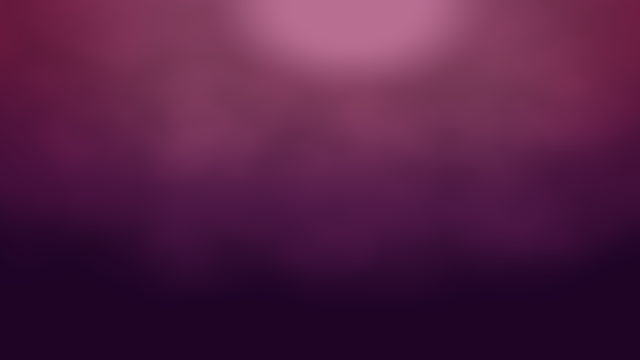
A WebGL 1 fragment shader for this background:

```glsl
precision highp float;
// Dusky haze: a vertical ramp from dark violet to dusty rose, with crimson
// upper corners and a soft pink light at the top. Gradient noise bends the
// ramp and mottles its brightness, so the bands read as blurred cloud.

uniform vec2 u_resolution;

vec2 hashGradient(vec2 cell) {
  float angle = 6.2832 * fract(sin(dot(cell, vec2(127.1, 311.7))) * 43758.5);
  return vec2(cos(angle), sin(angle));
}

float gradientNoise(vec2 p) {
  vec2 cell = floor(p);
  vec2 f = p - cell;
  vec2 blend = f * f * f * (f * (f * 6.0 - 15.0) + 10.0);
  vec2 right = vec2(1.0, 0.0);
  vec2 up = vec2(0.0, 1.0);
  float a = dot(hashGradient(cell), f);
  float b = dot(hashGradient(cell + right), f - right);
  float c = dot(hashGradient(cell + up), f - up);
  float d = dot(hashGradient(cell + 1.0), f - 1.0);
  return mix(mix(a, b, blend.x), mix(c, d, blend.x), blend.y);
}

float cloud(vec2 p) {
  float sum = 0.0;
  float amplitude = 0.6;
  for (int octave = 0; octave < 3; octave++) {
    sum += amplitude * gradientNoise(p);
    p = p * 1.9 + vec2(3.7, 8.1);
    amplitude *= 0.45;
  }
  return sum;
}

void main() {
  vec2 uv = gl_FragCoord.xy / u_resolution;
  vec2 p = vec2(uv.x * u_resolution.x / u_resolution.y, uv.y);
  float haze = cloud(p * vec2(3.2, 4.0) + vec2(1.3, 5.2));

  // Darkness climbs higher toward both sides
  float side = smoothstep(0.2, 0.55, abs(uv.x - 0.53));
  float height = uv.y - 0.13 * side + 0.1 * haze;

  // Vertical colour ramp, crimson at the outer edges
  vec3 violet = mix(vec3(0.30, 0.09, 0.27), vec3(0.27, 0.06, 0.23), side);
  vec3 rose = mix(vec3(0.51, 0.24, 0.365), vec3(0.42, 0.10, 0.245), side);
  vec3 color = mix(vec3(0.12, 0.015, 0.15), violet, smoothstep(0.13, 0.42, height));
  color = mix(color, rose, smoothstep(0.38, 0.8, height));
  color *= 1.0 + 0.2 * haze * smoothstep(0.15, 0.5, uv.y);

  // Pink light spilling from the top edge, right of centre
  float reach = length((uv - vec2(0.55, 1.0)) / vec2(0.21, 0.24));
  float glow = 1.0 - smoothstep(0.45, 1.15, reach + 0.1 * haze);
  color = mix(color, vec3(0.72, 0.43, 0.57), glow);

  gl_FragColor = vec4(color, 1.0);
}
```
